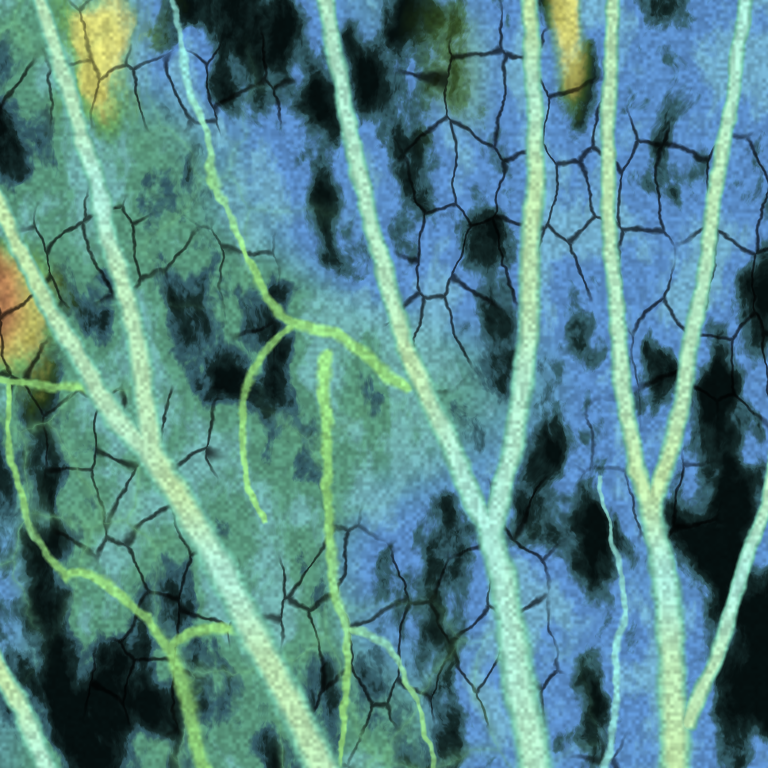
This texture is drawn by a Shadertoy shader. Its source:

```glsl
float hash(vec2 p) {
    return fract(sin(dot(p, vec2(127.1, 311.7))) * 43758.55);
}

float noise(vec2 p) {
    vec2 i = floor(p), f = fract(p);
    f = f * f * (3.0 - 2.0 * f);
    return mix(mix(hash(i), hash(i + vec2(1, 0)), f.x),
               mix(hash(i + vec2(0, 1)), hash(i + vec2(1, 1)), f.x), f.y);
}

float fbm(vec2 p) {
    float sum = 0.0, amp = 0.46;
    for (int i = 0; i < 6; i++) {
        sum += amp * noise(p);
        p = mat2(1.6, 1.2, -1.2, 1.6) * p + 7.3;
        amp *= 0.55;
    }
    return sum;
}

// Gap between the two nearest cell centres: zero on cell borders
float cellBorder(vec2 p) {
    vec2 cell = floor(p);
    float near = 9.0, next = 9.0;
    for (int y = -1; y <= 1; y++)
    for (int x = -1; x <= 1; x++) {
        vec2 id = cell + vec2(x, y);
        float d = length(id + 0.1 + 0.8 * vec2(hash(id), hash(id + 37.0)) - p);
        next = min(next, max(near, d));
        near = min(near, d);
    }
    return next - near;
}

// Distance to a tapering quadratic curve, in half widths
float vein(vec2 p, vec2 a, vec2 bend, vec2 b, float wide, float thin) {
    float ratio = 99.0;
    vec2 prev = a;
    for (int i = 1; i <= 12; i++) {
        float t = float(i) / 12.0;
        vec2 point = mix(mix(a, bend, t), mix(bend, b, t), t);
        vec2 along = point - prev, q = p - prev;
        float h = clamp(dot(q, along) / dot(along, along), 0.0, 1.0);
        ratio = min(ratio, length(q - along * h) / mix(wide, thin, t - (1.0 - h) / 12.0));
        prev = point;
    }
    return ratio;
}

// A stem that splits into two thinner branches
float fork(vec2 p, vec2 root, vec2 bend, vec2 node, vec2 bendL, vec2 tipL,
           vec2 bendR, vec2 tipR, float w) {
    float stem = vein(p, root, bend, node, w, w * 0.8);
    float left = vein(p, node, bendL, tipL, w * 0.68, w * 0.45);
    float right = vein(p, node, bendR, tipR, w * 0.68, w * 0.45);
    return min(stem, min(left, right));
}

float patchMask(vec2 p, vec2 centre, vec2 radii, float rough) {
    return smoothstep(1.2, 0.35, length((p - centre) / radii) + 1.6 * (rough - 0.5));
}

void mainImage(out vec4 fragColor, in vec2 fragCoord) {
    vec2 uv = fragCoord / iResolution.xy;
    vec2 warp = vec2(fbm(uv * 9.0), fbm(uv * 9.0 + 40.0)) - 0.5;
    vec2 p = uv + 0.02 * warp + 0.003 * (noise(uv * 70.0) - 0.5);

    // Main veins
    float big = fork(p, vec2(0.43, -0.02), vec2(0.31, 0.23), vec2(0.2, 0.41),
        vec2(0.12, 0.47), vec2(-0.01, 0.75), vec2(0.17, 0.66), vec2(0.04, 1.02), 0.022);
    big = min(big, fork(p, vec2(0.695, -0.02), vec2(0.68, 0.16), vec2(0.64, 0.3),
        vec2(0.48, 0.59), vec2(0.42, 1.02), vec2(0.72, 0.62), vec2(0.69, 1.02), 0.022));
    big = min(big, fork(p, vec2(0.88, -0.02), vec2(0.875, 0.2), vec2(0.85, 0.34),
        vec2(0.785, 0.45), vec2(0.795, 1.02), vec2(0.9, 0.45), vec2(0.97, 1.02), 0.019));
    big = min(big, vein(p, vec2(0.06, -0.02), vec2(0.03, 0.08), vec2(-0.02, 0.16), 0.014, 0.011));
    big = min(big, vein(p, vec2(0.895, 0.06), vec2(0.96, 0.2), vec2(1.01, 0.42), 0.011, 0.007));

    // Side veins
    vec2 s = p + 0.022 * warp;
    float side = fork(s, vec2(0.53, 0.49), vec2(0.45, 0.55), vec2(0.38, 0.58),
        vec2(0.26, 0.5), vec2(0.34, 0.32), vec2(0.33, 0.63), vec2(0.28, 0.76), 0.009);
    side = min(side, fork(s, vec2(0.42, 0.53), vec2(0.41, 0.35), vec2(0.46, 0.18),
        vec2(0.45, 0.1), vec2(0.44, -0.02), vec2(0.54, 0.18), vec2(0.565, -0.02), 0.008));
    side = min(side, fork(s, vec2(0.27, -0.02), vec2(0.24, 0.1), vec2(0.225, 0.15),
        vec2(0.15, 0.27), vec2(0.085, 0.25), vec2(0.27, 0.19), vec2(0.32, 0.18), 0.011));
    side = min(side, vein(s, vec2(0.085, 0.25), vec2(0.0, 0.32), vec2(0.01, 0.51), 0.006, 0.004));
    side = min(side, vein(s, vec2(0.12, 0.5), vec2(0.06, 0.51), vec2(-0.01, 0.51), 0.006, 0.005));
    side = min(side, vein(s, vec2(0.28, 0.76), vec2(0.25, 0.9), vec2(0.21, 1.02), 0.007, 0.004));
    side = min(side, vein(s, vec2(0.79, -0.02), vec2(0.82, 0.2), vec2(0.78, 0.38), 0.006, 0.003));

    // Mottled leaf flesh, stretched upwards
    float lowerLeft = smoothstep(0.95, 0.45, uv.x + 0.5 * uv.y);
    float halo = max(exp(-0.65 * big), 0.6 * exp(-0.6 * side));
    float tone = fbm((uv + 0.05 * warp) * vec2(17.0, 10.0) + 3.0);
    tone += 0.24 * (noise(uv * vec2(8.0, 3.0) + 5.0) - 0.5) + 0.2 * halo - 0.02 * lowerLeft;
    float hue = noise(uv * vec2(6.0, 4.0) + 19.0) + 0.5 * lowerLeft - 0.2;
    vec3 light = mix(vec3(0.35, 0.55, 0.78), vec3(0.34, 0.58, 0.48), smoothstep(0.3, 0.75, hue));
    vec3 col = mix(vec3(0.02, 0.06, 0.06), vec3(0.08, 0.16, 0.16), smoothstep(0.28, 0.42, tone));
    col = mix(col, vec3(0.2, 0.35, 0.39), smoothstep(0.4, 0.47, tone));
    col = mix(col, light, smoothstep(0.47, 0.57, tone));
    col = mix(col, vec3(0.5, 0.75, 0.8), 0.6 * smoothstep(0.62, 0.8, tone));

    // Yellowed patches with a tan middle
    float yellow = patchMask(uv, vec2(0.13, 0.95), vec2(0.08, 0.17), tone);
    yellow = max(yellow, patchMask(uv, vec2(0.0, 0.6), vec2(0.09, 0.13), tone));
    yellow = max(yellow, patchMask(uv, vec2(0.74, 0.98), vec2(0.03, 0.13), tone));
    yellow = max(yellow, 0.4 * patchMask(uv, vec2(0.6, 0.91), vec2(0.06, 0.12), tone));
    vec3 ripe = mix(vec3(0.45, 0.65, 0.2), vec3(0.85, 0.83, 0.42), smoothstep(0.3, 0.9, yellow));
    float tan1 = patchMask(uv, vec2(-0.01, 0.61), vec2(0.05, 0.08), 0.5);
    ripe = mix(ripe, vec3(0.75, 0.5, 0.32), tan1);
    col = mix(col, ripe * (0.5 + 0.9 * tone), yellow * 0.9);

    // Thin dark cracks and a pale net of veinlets
    float crack = cellBorder((uv + 0.05 * warp) * vec2(17.0, 10.0));
    col *= 1.0 - 0.65 * smoothstep(0.09, 0.01, crack) * smoothstep(0.4, 0.6, noise(uv * 9.0));
    float net = cellBorder((uv + 0.07 * warp) * vec2(9.0, 6.5) + 2.0);
    float veinlet = exp(-12.0 * net) * lowerLeft * smoothstep(0.25, 0.7, noise(uv * 7.0 + 8.0));
    col = mix(col, vec3(0.42, 0.68, 0.5), 0.65 * veinlet);

    // Veins over the flesh, pale inside and tinted at the rim
    vec3 sideCol = mix(vec3(0.52, 0.8, 0.76), vec3(0.55, 0.8, 0.45), smoothstep(0.35, 0.65, hue));
    col = mix(col, sideCol * (0.75 + 0.5 * tone), 0.85 * smoothstep(1.4, 0.4, side));
    vec3 core = mix(vec3(0.66, 0.91, 0.86), vec3(0.74, 0.88, 0.64), noise(uv * 8.0 + 30.0));
    vec3 bigCol = mix(core, vec3(0.42, 0.72, 0.62), smoothstep(0.35, 1.1, big));
    col = mix(col, bigCol, smoothstep(1.35, 0.8, big));

    // Fine grain
    col *= 0.86 + 0.28 * noise(uv * 200.0);
    fragColor = vec4(col, 1.0);
}
```
